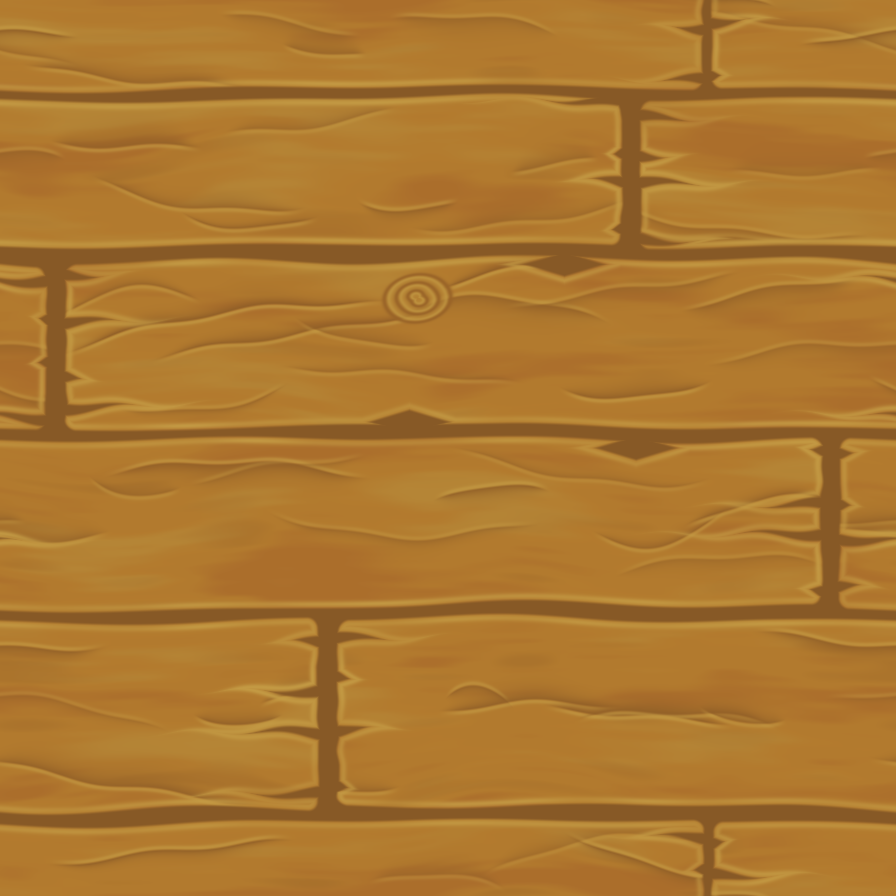
Give the GLSL for this texture, as a Shadertoy shader.

```glsl
// Hand-painted wooden planks: five staggered courses that tile in both directions.
// Each course has one butt joint with split ends; layered stretched noise gives the
// grain, and tapered curves with a shadow side and a lit side give the cracks.

const float TAU = 6.2831853;
const int ROWS = 5;
const float SEAM[6] = float[6](0.091, 0.316, 0.516, 0.717, 0.896, 1.091);
const float JOINT[5] = float[5](0.366, 0.927, 0.0625, 0.704, 0.790);
const float GAP[5] = float[5](0.011, 0.010, 0.011, 0.010, 0.005);
const vec2 BITE[3] = vec2[3](vec2(0.457, 0.529), vec2(0.63, 0.705), vec2(0.71, 0.500));

const vec3 GROOVE = vec3(0.53, 0.35, 0.15);
const vec3 UMBER = vec3(0.60, 0.39, 0.155);
const vec3 ORANGE = vec3(0.67, 0.43, 0.17);
const vec3 HONEY = vec3(0.70, 0.48, 0.18);
const vec3 GOLD = vec3(0.71, 0.52, 0.21);
const vec3 RIM = vec3(0.77, 0.61, 0.27);

float hash(vec2 p) {
    return fract(sin(dot(p, vec2(127.1, 311.7))) * 4375.85);
}

float noise(vec2 p) {
    vec2 i = floor(p), f = fract(p);
    f = f * f * (3.0 - 2.0 * f);
    return mix(mix(hash(i), hash(i + vec2(1, 0)), f.x),
               mix(hash(i + vec2(0, 1)), hash(i + vec2(1, 1)), f.x), f.y);
}

float ridge(float s, float width) {
    return exp(-s * s / (width * width));
}

// Tapered curve centred on p = 0: x is the shadow, y the lit edge.
vec2 crack(vec2 p, float halfLength, float slope, float bend, float width) {
    float t = clamp(p.x / halfLength, -1.0, 1.0);
    float taper = 1.0 - t * t;
    float s = p.y - slope * p.x - bend * taper - 0.003 * sin(p.x * 45.0 + bend * 300.0);
    float fade = smoothstep(0.0, 0.6, taper);
    float shadow = exp(-max(s, 0.0) / (width * taper + 0.0005)) * smoothstep(-0.003, 0.0, s);
    return fade * vec2(shadow, ridge(s + 0.004, 0.0025));
}

// Depth inside a plank; q holds the distances to its nearest end and long edge.
float plankDepth(vec2 q, float radius) {
    vec2 c = radius - q;
    return radius - length(max(c, 0.0)) - min(max(c.x, c.y), 0.0);
}

// Wedge-shaped splits running inward from a plank end.
float splitDepth(float depth, float endDistance, float v, float height, vec2 seed) {
    for (int i = 0; i < 4; i++) {
        vec2 id = seed + float(i) * vec2(3.7, 1.3);
        float reach = mix(0.008, 0.075, pow(hash(id), 2.0));
        float at = height * (float(i) + 0.3 + 0.5 * hash(id + 9.0)) / 4.0;
        float bow = 0.003 * sin(endDistance * 60.0 + id.x);
        float wedge = abs(v - at + bow) - 0.006 * (1.0 - endDistance / reach);
        depth = min(depth, wedge);
    }
    return depth;
}

vec3 grain(vec2 p, float seed) {
    float y = p.y + 0.035 * noise(vec2(p.x * 5.0, p.y * 7.0 + seed));
    float broad = noise(vec2(p.x * 5.0, y * 22.0 + seed));
    float streak = noise(vec2(p.x * 9.0 + 4.0, y * 60.0 + seed));
    float fine = noise(vec2(p.x * 18.0, y * 150.0 + seed));
    float tone = 0.55 * broad + 0.3 * streak + 0.15 * fine;
    vec3 color = mix(ORANGE, HONEY, smoothstep(0.22, 0.46, tone));
    color = mix(color, GOLD, smoothstep(0.52, 0.78, tone));
    return mix(color, UMBER, 0.45 * smoothstep(0.68, 0.95, streak) * (1.0 - broad));
}

vec3 paintCrack(vec3 color, vec2 mark, float strength) {
    color = mix(color, RIM, 0.75 * strength * mark.y);
    return mix(color, mix(UMBER, GROOVE, 0.5), strength * mark.x);
}

// Oval knot with nested rings.
vec3 paintKnot(vec3 color, vec2 p) {
    p = mat2(0.97, -0.24, 0.24, 0.97) * p / vec2(0.041, 0.026);
    float r = length(p) + 0.08 * sin(2.0 * atan(p.y, p.x) + 1.0);
    color = mix(color, GOLD, 0.6 * (1.0 - smoothstep(0.8, 1.0, r)));
    for (int i = 0; i < 3; i++) {
        float ring = 0.28 + 0.34 * float(i);
        color = mix(color, RIM, 0.6 * ridge(r - ring + 0.12, 0.07));
        color = mix(color, UMBER, 0.9 * ridge(r - ring, 0.075));
    }
    return color;
}

void mainImage(out vec4 fragColor, in vec2 fragCoord) {
    vec2 uv = fragCoord / iResolution.xy;
    float soft = max(0.0015, 1.0 / iResolution.y);

    // Find the course and the coordinates along and across its plank.
    float wave = 0.003 * sin(TAU * uv.x + 1.0) + 0.002 * sin(TAU * 3.0 * uv.x);
    float y = fract(uv.y + wave - SEAM[0]) + SEAM[0];
    int row = 0;
    for (int i = 1; i < ROWS; i++) if (y >= SEAM[i]) row = i;
    float seed = float(row) * 17.0 + 5.0;
    float height = SEAM[row + 1] - SEAM[row];
    vec2 p = vec2(fract(uv.x - JOINT[row]), y - SEAM[row]);

    // Plank outline with uneven seams, split ends and chipped edges.
    float upper = step(0.5 * height, p.y), right = step(0.5, p.x);
    float seam = 0.003 + 0.008 * noise(vec2(p.x * 6.0, seed + upper * 7.0));
    float end = min(p.x, 1.0 - p.x) - GAP[row] - 0.004 * (noise(vec2(p.y * 55.0, seed + right)) - 0.5);
    float depth = plankDepth(vec2(end, min(p.y, height - p.y) - seam), 0.012);
    depth = splitDepth(depth, end, p.y, height, vec2(seed, right * 5.0));
    for (int i = 0; i < 3; i++) {
        vec2 b = abs(uv - BITE[i]);
        depth = min(depth, b.x * 0.3 + b.y - 0.013);
    }

    // Wood surface: grain, scattered cracks, then the knot and its two long cracks.
    vec3 color = grain(p, seed);
    for (int i = 0; i < 11; i++) {
        vec2 id = vec2(seed, float(i) * 2.3);
        vec2 at = vec2((float(i) + hash(id)) / 11.0, height * mix(0.12, 0.88, hash(id + 1.0)));
        float flip = hash(id + 2.0) < 0.6 ? 1.0 : -1.0;
        float size = mix(0.035, 0.17, hash(id + 3.0));
        vec2 mark = crack((p - at) * vec2(1.0, flip), size, 0.4 * (hash(id + 4.0) - 0.5),
                          0.05 * (hash(id + 5.0) - 0.5), mix(0.003, 0.012, hash(id + 6.0)));
        color = paintCrack(color, mark, mix(0.4, 0.85, hash(id + 7.0)));
    }
    color = paintCrack(color, crack(uv - vec2(0.25, 0.633), 0.19, 0.15, 0.02, 0.006), 0.9);
    color = paintCrack(color, crack(uv - vec2(0.56, 0.695), 0.07, 0.2, 0.004, 0.005), 0.9);
    color = paintKnot(color, uv - vec2(0.466, 0.667));

    // Lit bevel along the edges, then the dark gaps.
    float worn = 0.35 + 0.6 * noise(vec2(p.x * 14.0, p.y * 20.0 + seed));
    color = mix(color, RIM, worn * ridge(depth - 0.005, 0.0035));
    color = mix(GROOVE, color, smoothstep(-soft, soft + 0.001, depth));
    fragColor = vec4(color, 1.0);
}
```
